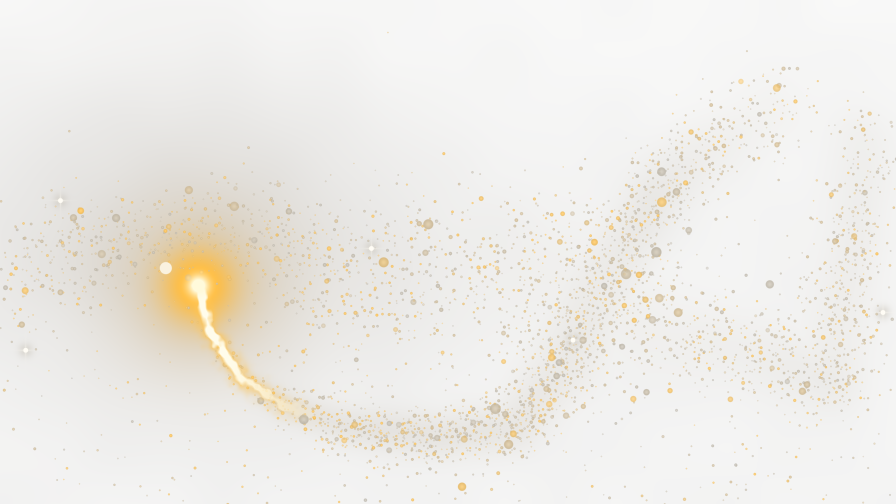
Reproduce this background procedurally as a WebGL 2 fragment shader.

```glsl
#version 300 es
precision highp float;

uniform vec2 u_resolution;
out vec4 fragColor;

// Curves as (x, y, half width, density)
const vec4 TRAIL[12] = vec4[12](
    vec4(.394, .433, .012, .3), vec4(.417, .340, .012, .5),
    vec4(.475, .255, .018, .8), vec4(.567, .194, .030, .9),
    vec4(.694, .153, .040, 1.), vec4(.880, .134, .047, 1.),
    vec4(1.02, .155, .052, .9), vec4(1.11, .260, .065, .85),
    vec4(1.18, .410, .080, .7), vec4(1.296, .606, .055, .8),
    vec4(1.39, .700, .070, .45), vec4(1.53, .780, .070, .3));
const vec4 DRIFT[12] = vec4[12](
    vec4(0., .445, .08, .25), vec4(.162, .50, .08, .4),
    vec4(.38, .55, .07, .35), vec4(.52, .54, .08, .45),
    vec4(.69, .455, .12, .3), vec4(.93, .47, .13, .25),
    vec4(1.157, .44, .13, .35), vec4(1.30, .34, .09, .4),
    vec4(1.48, .305, .07, .4), vec4(1.643, .25, .07, .55),
    vec4(1.70, .53, .06, .5), vec4(1.713, .72, .06, .35));
const vec2 STARS[5] = vec2[5](vec2(.12, .602), vec2(.051, .305),
    vec2(.737, .507), vec2(1.137, .325), vec2(1.752, .38));

vec3 hash3(vec2 p) {
    vec3 q = fract(p.xyx * vec3(.1031, .1030, .0973));
    q += dot(q, q.yxz + 33.33);
    return fract((q.xxy + q.yzz) * q.zyx);
}

float noise(vec2 p) {
    vec2 i = floor(p), f = fract(p);
    f = f * f * (3. - 2. * f);
    return mix(mix(hash3(i).x, hash3(i + vec2(1, 0)).x, f.x),
               mix(hash3(i + vec2(0, 1)).x, hash3(i + 1.).x, f.x), f.y);
}

// Soft density around a tapered polyline
float ribbon(vec2 p, vec4 k[12]) {
    float best = 0.;
    for (int i = 0; i < 11; i++) {
        vec2 a = p - k[i].xy, b = k[i + 1].xy - k[i].xy;
        float h = clamp(dot(a, b) / dot(b, b), 0., 1.);
        vec4 s = mix(k[i], k[i + 1], h);
        vec2 d = (p - s.xy) / s.z;
        best = max(best, s.w * exp(-dot(d, d)));
    }
    return best;
}

float density(vec2 p) {
    return max(ribbon(p, TRAIL), ribbon(p, DRIFT));
}

// Distance to the bright upper part of the trail
float streakDistance(vec2 p) {
    float d = 9.;
    for (int i = 0; i < 4; i++) {
        vec2 a = p - TRAIL[i].xy, b = TRAIL[i + 1].xy - TRAIL[i].xy;
        d = min(d, length(a - b * clamp(dot(a, b) / dot(b, b), 0., 1.)));
    }
    return d;
}

void main() {
    vec2 p = gl_FragCoord.xy / u_resolution.y;
    float px = .75 / u_resolution.y;
    vec2 head = TRAIL[0].xy;
    float r = length(p - head);

    // Pale ground, grey veil and haze along the curves
    vec3 col = vec3(.955, .955, .953) + .015 * smoothstep(.6, 1., p.y);
    vec2 v = (p - vec2(.37, .52)) / vec2(.40, .31);
    col = mix(col, vec3(.855, .845, .83), .85 * exp(-dot(v, v)));
    col = mix(col, vec3(.86, .845, .82), .5 * density(p));
    col += .012 * (noise(p * 9.) - .5);

    // Golden glow
    col = mix(col, vec3(.84, .75, .60), .75 * exp(-r * r / .022));
    col = mix(col, vec3(1., .74, .25), min(1., 1.3 * exp(-r * r / .0045)));

    // Dust, from fine specks to large discs
    for (int i = 0; i < 12; i++) {
        float t = float(i) / 11., turn = float(i) * 1.3 + .4;
        float size = mix(.017, .075, t * t * t);
        mat2 rot = mat2(cos(turn), sin(turn), -sin(turn), cos(turn));
        vec2 shift = vec2(47., 83.) + float(i) * 31.7;
        vec2 q = rot * p / size + shift, cell = floor(q);
        vec3 h = hash3(cell), g = hash3(cell + 191.3);
        vec2 c = cell + .2 + .6 * h.xy;
        vec2 world = (c - shift) * rot * size;
        float chance = density(world) * mix(.85, .4, t)
                     + .035 * smoothstep(.7, .45, world.y) * (1. - t);
        float radius = size * mix(.07, .17, g.x * g.x);
        float d = length(q - c) * size;
        float disc = smoothstep(radius + px, radius - px, d) * step(h.z, chance);
        float warm = .22 + .5 * exp(-3. * length(world - vec2(.48, .3)));
        vec3 tint = mix(vec3(.73, .71, .67), vec3(.81, .72, .56), g.z);
        tint = mix(tint, vec3(.95, .73, .32), step(g.y, warm) * (.5 + .5 * g.z));
        tint += .08 * smoothstep(radius, 0., d);
        col = mix(col, tint, disc * (.5 + .4 * g.x));
    }

    // Ragged white-hot streak with a golden rim
    float s = streakDistance(p) + .013 * (noise(p * 90.) - .5);
    float fade = smoothstep(.66, .44, p.x);
    col = mix(col, vec3(1., .77, .32), .8 * fade * exp(-s * s / .0003));
    col = mix(col, vec3(1., .99, .92), fade * smoothstep(.011, .003, s));
    col = mix(col, vec3(1., .98, .86), min(1., 1.4 * exp(-r * r / .0004)));
    float pearl = length(p - vec2(.329, .468));
    col = mix(col, vec3(.98, .95, .88), smoothstep(.012 + px, .012 - px, pearl));

    // Four-pointed twinkles
    for (int i = 0; i < 5; i++) {
        vec2 a = abs(p - STARS[i]);
        float d = length(a);
        float rays = exp(-min(a.x, a.y) / .002 - max(a.x, a.y) / .009);
        col = mix(col, vec3(.77, .75, .71), .55 * exp(-d * d / .00018));
        col = mix(col, vec3(1., .99, .96), max(rays, smoothstep(.005 + px, .005 - px, d)));
    }
    fragColor = vec4(clamp(col, 0., 1.), 1.);
}
```
